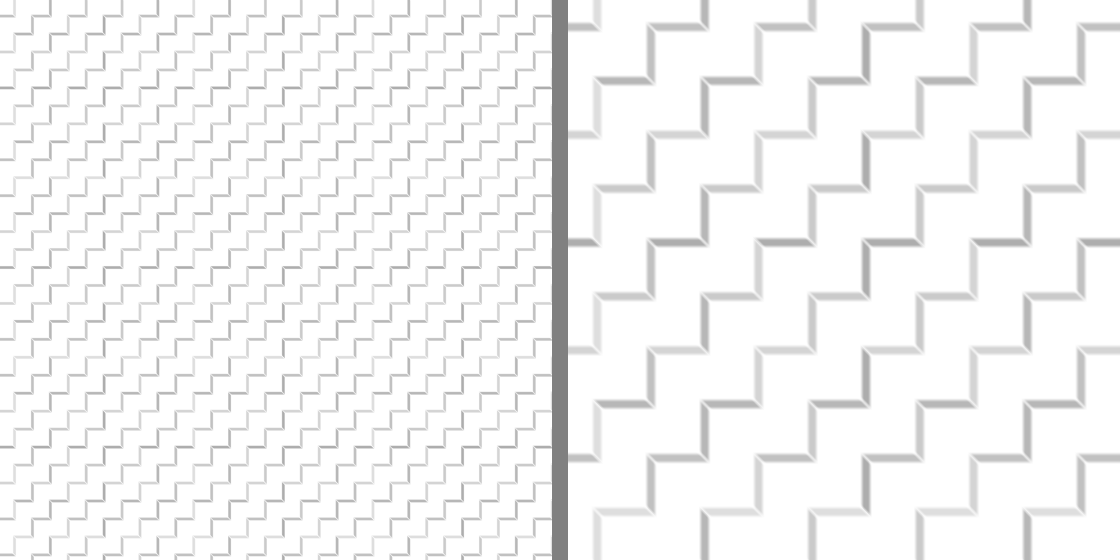
Left, the full canvas; right, a detail of the centre.
A WebGL 2 fragment shader for this pattern:

```glsl
#version 300 es
precision highp float;

#define REPEATS vec2(30.80, 31.18) // steps across and down
#define OFFSET vec2(0.81, 0.895)   // first corner, in steps from the top left
#define CORE 0.03                  // half width of the solid line, in steps
#define FADE 0.09                  // soft falloff beside the core
#define SEAM 0.05                  // half width of the pale mitre at corners
#define SEAM_FADE 0.65             // how much the mitre bleaches the line
#define TONE_STEP 0.3              // tone phase added per row or column
#define TONE_PHASE vec2(0.0, 0.3)  // tone phase of the first column and row
#define PAPER vec3(1.0)
#define PALE_INK vec3(0.87)
#define DARK_INK vec3(0.68)

uniform vec2 u_resolution;
out vec4 fragColor;

// Triangle wave: 0 on the palest lines, 1 on the darkest
float lineTone(float index, float phase) {
    return 2.0 * abs(fract(index * TONE_STEP + phase + 0.5) - 0.5);
}

void main() {
    vec2 uv = gl_FragCoord.xy / u_resolution;
    vec2 p = vec2(uv.x, 1.0 - uv.y) * REPEATS - OFFSET;
    float pixel = REPEATS.y / u_resolution.y;

    // Nearest corner; alternate corners turn the opposite way
    vec2 corner = round(p);
    float turn = mod(corner.x + corner.y, 2.0) < 0.5 ? -1.0 : 1.0;
    vec2 q = (p - corner) * turn;

    // Two mitred arms run along +x and +y from the corner
    float dist = abs(min(q.x, q.y));
    float coverage = 1.0 - smoothstep(CORE, CORE + max(FADE, pixel), dist);

    // Pale diagonal where the arms meet
    float seamDist = abs(q.x - q.y) * 0.7071;
    float seam = 1.0 - smoothstep(0.0, max(SEAM, pixel), seamDist);
    coverage *= 1.0 - SEAM_FADE * seam;

    // Each row and column keeps its own tone
    float tone = q.x > q.y ? lineTone(corner.y, TONE_PHASE.y)
                           : lineTone(corner.x, TONE_PHASE.x);
    vec3 ink = mix(PALE_INK, DARK_INK, tone);
    fragColor = vec4(mix(PAPER, ink, coverage), 1.0);
}
```
